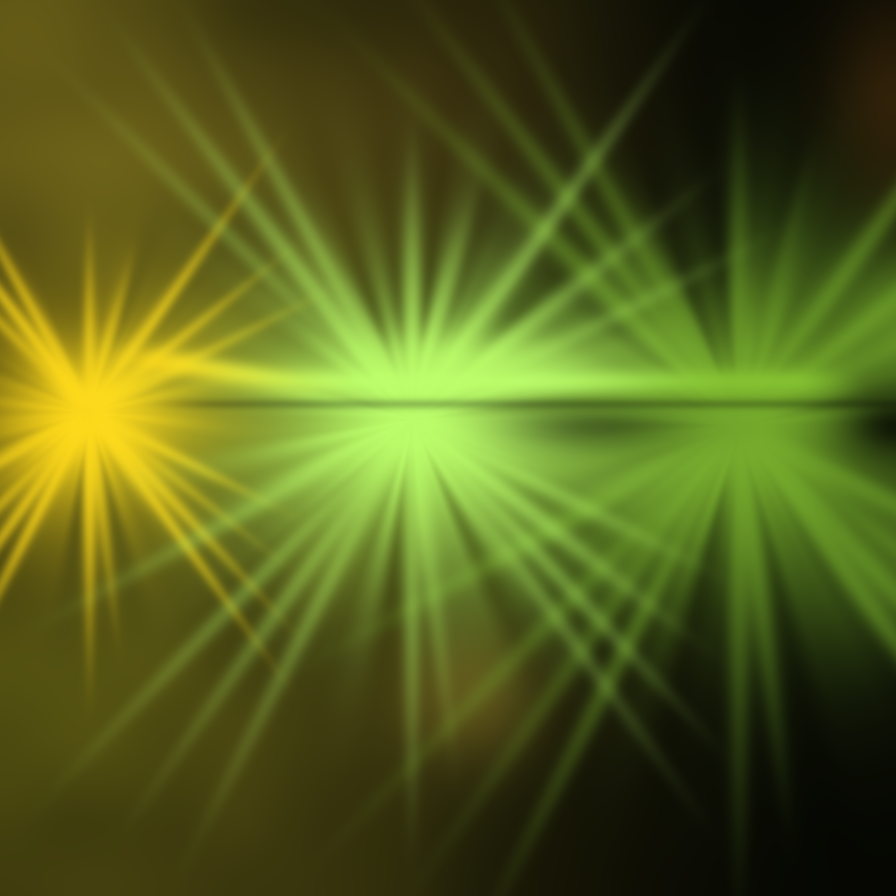
This background is drawn by a WebGL 2 fragment shader. Its source:

```glsl
#version 300 es
precision highp float;
// Three bursts of light, gold to lime to green, over a dark olive mist.
// Each burst repeats one fan of rays at its own scale, with a soft core and
// fine angular streaks; a level beam and a dark seam join the three.
uniform vec2 u_resolution;
out vec4 outColor;

const vec3 GOLD = vec3(1.0, 0.85, 0.10);
const vec3 LIME = vec3(0.74, 1.0, 0.42);
const vec3 GREEN = vec3(0.46, 0.67, 0.17);

// Ray angle in degrees and length at scale one
const int RAY_COUNT = 18;
const vec2 RAYS[RAY_COUNT] = vec2[RAY_COUNT](
    vec2(27, 0.52), vec2(39, 0.50), vec2(55, 0.64), vec2(75, 0.33), vec2(90, 0.38),
    vec2(119, 0.60), vec2(127, 0.63), vec2(135, 0.64), vec2(209, 0.56),
    vec2(226, 0.68), vec2(235, 0.64), vec2(243, 0.64), vec2(270, 0.56),
    vec2(277, 0.46), vec2(306, 0.64), vec2(313, 0.58), vec2(322, 0.48),
    vec2(333, 0.44));

float hash(vec2 p) {
    return fract(sin(dot(p, vec2(127.1, 311.7))) * 43758.5453);
}

float noise(vec2 p) {
    vec2 i = floor(p);
    vec2 f = fract(p);
    f = f * f * (3.0 - 2.0 * f);
    return mix(mix(hash(i), hash(i + vec2(1, 0)), f.x),
               mix(hash(i + vec2(0, 1)), hash(i + vec2(1, 1)), f.x), f.y);
}

// Soft elliptical spot
float glow(vec2 p, vec2 center, vec2 radius) {
    vec2 q = (p - center) / radius;
    return exp(-dot(q, q));
}

// Smooth noise around a full turn, without a seam
float angularNoise(float angle, float count, float seed) {
    float t = (angle / 6.283185 + 0.5) * count;
    float i = floor(t);
    float a = hash(vec2(mod(i, count), seed));
    float b = hash(vec2(mod(i + 1.0, count), seed));
    return mix(a, b, smoothstep(0.0, 1.0, t - i));
}

// One tapering ray leaving the origin
float ray(vec2 p, float angle, float len, float width) {
    vec2 dir = vec2(cos(angle), sin(angle));
    float along = dot(p, dir) / len;
    float across = (p.x * dir.y - p.y * dir.x) / (width * (1.25 - 0.5 * clamp(along, 0.0, 1.0)));
    return exp(-across * across) * smoothstep(0.0, 0.06, along)
         * (1.0 - smoothstep(0.2, 1.0, along));
}

// Coverage of a whole burst: rays, streaks, halo and core
float burst(vec2 p, float scale, float strength, vec2 core, float seed) {
    float clear = 1.0;
    for (int i = 0; i < RAY_COUNT; i++) {
        float vary = 0.7 + 0.3 * hash(vec2(float(i), seed));
        clear *= 1.0 - strength * vary
               * ray(p, radians(RAYS[i].x), RAYS[i].y * scale, 0.0115 * scale);
    }
    float r = length(p);
    float streak = angularNoise(atan(p.y, p.x), 56.0, seed);
    clear *= 1.0 - 0.75 * streak * exp(-r * r / (0.042 * scale * scale));
    clear *= 1.0 - 0.45 * glow(p, vec2(0), core * 1.9);
    clear *= 1.0 - 0.95 * glow(p, vec2(0), core);
    return 1.0 - clear;
}

// Olive on the left, brown above, almost black on the right
vec3 mist(vec2 p) {
    vec3 c = mix(vec3(0.27, 0.25, 0.06), vec3(0.025, 0.03, 0.01), smoothstep(0.1, 0.92, p.x));
    c += vec3(0.13, 0.11, 0.03) * glow(p, vec2(0.05, 0.9), vec2(0.22, 0.25));
    c += vec3(0.09, 0.10, 0.01) * glow(p, vec2(0.02, 0.2), vec2(0.2, 0.15));
    c += vec3(0.20, 0.15, 0.05) * glow(p, vec2(0.53, 0.23), vec2(0.09, 0.08));
    c += vec3(0.08, 0.05, 0.02) * glow(p, vec2(0.5, 0.87), vec2(0.2, 0.15));
    c += vec3(0.15, 0.08, 0.02) * glow(p, vec2(1.0, 0.87), vec2(0.08, 0.12));
    c += vec3(0.13, 0.20, 0.04) * glow(p, vec2(0.6, 0.5), vec2(0.42, 0.18));
    float cloud = 0.65 * noise(p * 5.0) + 0.35 * noise(p * 11.0 + 7.0);
    return c * (0.72 + 0.52 * cloud);
}

void main() {
    vec2 p = gl_FragCoord.xy / u_resolution;
    vec3 color = mist(p);

    // Bursts, from back to front
    color = mix(color, GREEN, burst(p - vec2(0.825, 0.525), 1.1, 0.55, vec2(0.125, 0.07), 3.0));
    color = mix(color, GREEN, 0.65 * glow(p, vec2(1.02, 0.64), vec2(0.1, 0.08)));
    color = mix(color, GREEN, 0.40 * glow(p, vec2(1.0, 0.37), vec2(0.08, 0.09)));
    color = mix(color, GOLD, burst(p - vec2(0.10, 0.54), 0.64, 0.72, vec2(0.085, 0.058), 1.0));
    color = mix(color, LIME, burst(p - vec2(0.46, 0.532), 0.95, 0.48, vec2(0.105, 0.06), 2.0));

    // Shadows to the right of the lime core and at the right edge
    color *= 1.0 - 0.36 * glow(p, vec2(0.67, 0.522), vec2(0.10, 0.026));
    color *= 1.0 - 0.75 * glow(p, vec2(1.0, 0.525), vec2(0.06, 0.035));

    // Level beam and the bright haze on it
    vec3 beamColor = mix(GOLD, LIME, smoothstep(0.15, 0.42, p.x));
    beamColor = mix(beamColor, GREEN * 1.15, smoothstep(0.58, 0.82, p.x));
    float beamY = 0.574 + 0.026 * (1.0 - smoothstep(0.12, 0.36, p.x));
    float span = smoothstep(0.10, 0.20, p.x) * (1.0 - smoothstep(0.88, 0.97, p.x));
    float beam = exp(-pow((p.y - beamY) / 0.014, 2.0)) * span;
    color = mix(color, beamColor, 0.85 * beam);
    color = mix(color, LIME, 0.72 * glow(p, vec2(0.52, 0.595), vec2(0.15, 0.032)));

    // Dark seam under the beam
    float seam = exp(-pow((p.y - 0.549) / 0.006, 2.0)) * smoothstep(0.15, 0.25, p.x);
    color *= 1.0 - 0.24 * seam;

    outColor = vec4(clamp(color, 0.0, 1.0), 1.0);
}
```
